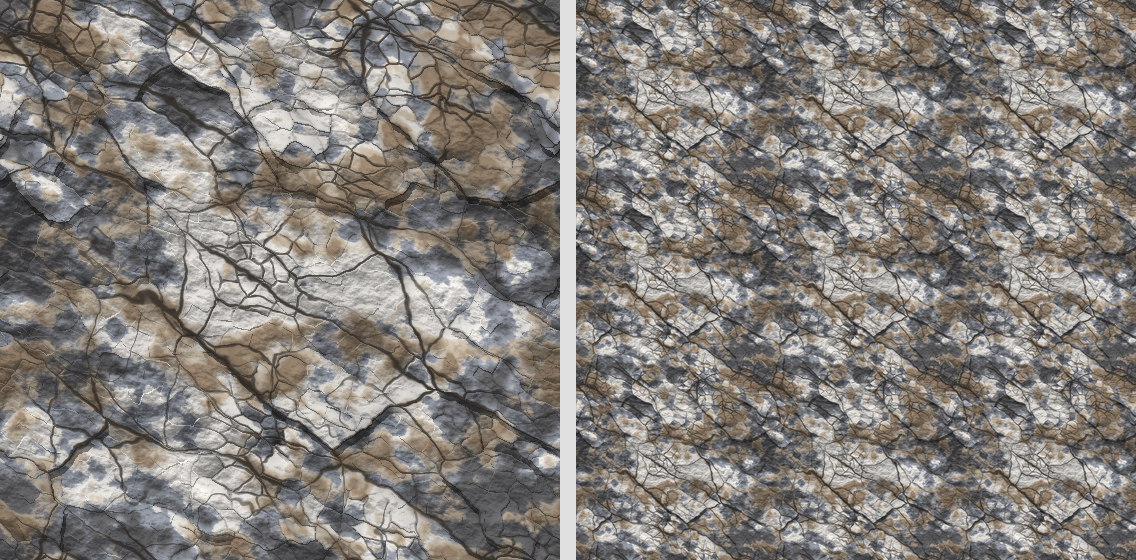
Left, the tile; right, the same tile 3 across and 3 down.
Give the GLSL for this texture, as a three.js fragment shader.

```glsl
varying vec2 vUv;

const vec3 SLATE = vec3(0.37, 0.37, 0.38);
const vec3 BLUE_GREY = vec3(0.55, 0.57, 0.61);
const vec3 LIMESTONE = vec3(0.80, 0.79, 0.775);
const vec3 OCHRE = vec3(0.65, 0.59, 0.51);
const vec3 RUST = vec3(0.45, 0.375, 0.30);
const vec3 CREVICE = vec3(0.19, 0.17, 0.15);
const float TAU = 6.2831853;

// Whole-number lattices, slanted down to the right
const mat2 SLABS = mat2(2.0, 3.0, -1.0, 5.0);
const mat2 BLOCKS = mat2(5.0, 6.0, -3.0, 9.0);
const mat2 CHIPS = mat2(18.0, 16.0, -13.0, 27.0);
const mat2 BROAD = mat2(3.0, 2.0, -2.0, 3.0);
const mat2 MOTTLE = mat2(7.0, 5.0, -4.0, 9.0);
const mat2 GRIT = mat2(19.0, 17.0, -15.0, 25.0);

struct Stone { float edge; float rnd; float tilt; };
struct Rock { float height; float crack; float shade; float tone; float rubble; };

vec2 hash2(vec2 k) {
  vec3 h = fract(k.xyx * vec3(0.1031, 0.1030, 0.0973));
  h += dot(h, h.yzx + 33.33);
  return fract((h.xx + h.yz) * h.zy);
}

// Same key for every copy of a lattice cell that is a whole tile apart
vec2 wrapKey(vec2 cell, mat2 m) {
  float det = m[0].x * m[1].y - m[1].x * m[0].y;
  mat2 adjugate = mat2(m[1].y, -m[0].y, -m[1].x, m[0].x);
  return floor(mod(adjugate * cell + 0.5, det)) + det;
}

float corner(vec2 cell, mat2 m) { return hash2(wrapKey(cell, m)).x; }

float noise(vec2 p, mat2 m) {
  vec2 q = m * p, c = floor(q), f = q - c;
  f = f * f * (3.0 - 2.0 * f);
  float low = mix(corner(c, m), corner(c + vec2(1.0, 0.0), m), f.x);
  float high = mix(corner(c + vec2(0.0, 1.0), m), corner(c + 1.0, m), f.x);
  return mix(low, high, f.y);
}

float fbm(vec2 p, mat2 m) {
  float sum = 0.0, amp = 0.52;
  for (int i = 0; i < 5; i++) {
    sum += amp * noise(p, m);
    m *= 2.0;
    amp *= 0.5;
  }
  return sum;
}

// Angular cells: edge distance in canvas units, random value, tilted face
Stone stones(vec2 p, mat2 m) {
  vec2 q = m * p, base = floor(q);
  vec2 near = vec2(9.0), second = vec2(8.0, 9.5), id = vec2(0.0);
  for (int j = -1; j <= 1; j++) {
    for (int i = -1; i <= 1; i++) {
      vec2 cell = base + vec2(float(i), float(j));
      vec2 r = hash2(wrapKey(cell, m));
      vec2 d = cell + 0.1 + 0.8 * r - q;
      if (dot(d, d) < dot(near, near)) { second = near; near = d; id = r; }
      else if (dot(d, d) < dot(second, second)) { second = d; }
    }
  }
  float gap = 0.5 * (dot(second, second) - dot(near, near));
  vec2 face = hash2(id * 91.7 + 5.0);
  return Stone(gap / length((near - second) * m), face.x, dot(near, face.yx - 0.5));
}

float line(float d, float width) { return 1.0 - smoothstep(0.2 * width, width, d); }

float centreGlow(vec2 p) {
  vec2 wave = cos(TAU * (p - vec2(0.45, 0.5)));
  return 0.5 + 0.25 * (wave.x + wave.y);
}

Rock survey(vec2 p) {
  vec2 w = p + 0.075 * (vec2(fbm(p, MOTTLE), fbm(p + 0.37, MOTTLE)) - 0.5);
  Stone slab = stones(w, SLABS);
  Stone block = stones(w + 0.21, BLOCKS);
  Stone chip = stones(w, CHIPS);
  float glow = centreGlow(p);
  float rubble = smoothstep(0.50, 0.60, fbm(p + 0.63, BROAD) + 0.2 * (0.5 - glow));
  float open = smoothstep(0.35, 0.75, noise(p + 0.11, MOTTLE));
  float crack = line(slab.edge, 0.0025 + 0.004 * open) * (0.5 + 0.5 * open);
  crack = max(crack, line(block.edge, 0.0035) * (0.12 + 0.7 * open));
  crack = max(crack, line(chip.edge, 0.0035) * rubble * (0.25 + 0.5 * open));
  float shade = exp(-slab.edge / 0.012) + 0.5 * exp(-block.edge / 0.008);
  float height = 0.045 * slab.rnd + 0.11 * slab.tilt + 0.018 * block.rnd + 0.06 * block.tilt;
  height += (0.2 + rubble) * (0.008 * chip.rnd + 0.026 * chip.tilt);
  height += 0.019 * fbm(p, GRIT) - 0.002 * crack;
  float tone = 0.17 + 0.62 * glow + 0.34 * (slab.rnd - 0.5) + 0.34 * (block.rnd - 0.5);
  tone += (0.1 + 0.3 * rubble) * (chip.rnd - 0.4);
  return Rock(height, crack, shade, tone, rubble);
}

void main() {
  vec2 p = vUv, toLight = normalize(vec2(-0.35, 1.0));
  Rock rock = survey(p);

  // Weathered surface patches
  float grit = fbm(p, GRIT) - 0.5;
  float tone = rock.tone + 1.4 * (fbm(p + 0.17, MOTTLE) - 0.5) + 1.0 * grit;
  vec3 colour = mix(SLATE, BLUE_GREY, smoothstep(0.10, 0.46, tone));
  colour = mix(colour, LIMESTONE, smoothstep(0.46, 0.55, tone));

  // Iron stains, strongest in rubble and beside joints
  float stain = fbm(p + 0.71, MOTTLE) + 0.8 * grit + 0.08 * rock.rubble + 0.08 * rock.shade;
  colour = mix(colour, OCHRE, 0.75 * smoothstep(0.55, 0.66, stain));
  colour = mix(colour, RUST, 0.75 * smoothstep(0.66, 0.80, stain));

  // Light from above and shadows under ledges
  float slope = (rock.height - survey(p + toLight * 0.0025).height) / 0.0025;
  float ledge = survey(p + toLight * 0.014).height - rock.height;
  colour *= 1.0 + 0.5 * clamp(slope, -0.7, 0.25) + 0.4 * grit;
  colour *= 1.0 - 0.42 * smoothstep(0.006, 0.03, ledge);
  colour *= 1.0 - 0.18 * min(rock.shade, 1.0);

  // Hairline fractures and open joints
  float hair = line(abs(fbm(p + 0.29, BROAD) - 0.5), 0.006) * smoothstep(0.4, 0.65, noise(p, MOTTLE));
  colour = mix(colour, CREVICE, max(0.55 * hair, 0.85 * rock.crack));
  gl_FragColor = vec4(clamp(colour, 0.0, 1.0), 1.0);
}
```
